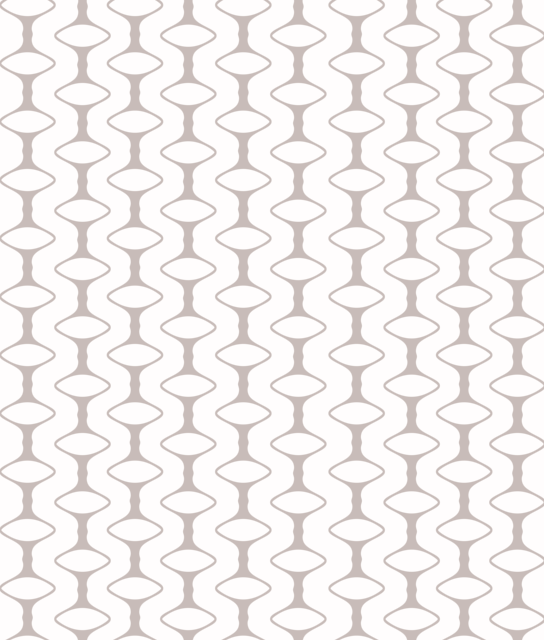
Reproduce this pattern procedurally as a Shadertoy shader.

```glsl
// Lengths are in row units: one bead plus its neck is 1 tall
const float ROWS = 10.971;           // repeats down the canvas
const float FIRST_COLUMN = 0.471;    // centre of the leftmost chain
const float GROUP_WIDTH = 5.643;     // six chains, then the spacing repeats
const int CHAINS = 6;
const float CHAIN_X[CHAINS] = float[](0.0, 0.943, 1.843, 2.757, 3.70, 4.643);
const float EVEN_PHASE = 0.086;      // first bead below the top edge
const float ODD_PHASE = 0.612;

const float BEAD_REACH = 0.484;      // half width at the bead tips
const float BEAD_FLARE = 0.197;      // vertical extent of the bead
const float FLARE_POWER = 2.2;
const float NECK = 0.068;            // half width of the neck
const float KNOT = 0.022;            // swelling halfway along the neck
const float KNOT_HEIGHT = 0.06;
const vec2 HOLE = vec2(0.446, 0.171);
const float TIP_ROUNDING = 0.02;
const float EDGE_SOFTNESS = 0.85;    // in output pixels

const vec3 PAPER = vec3(1.0, 0.993, 0.992);
const vec3 INK = vec3(0.785, 0.738, 0.725);

// Half width of a chain at height y from the bead centre
float chainHalfWidth(float y) {
    float a = abs(y);
    float flare = exp(-pow(a / BEAD_FLARE, FLARE_POWER));
    float k = (a - 0.5) / KNOT_HEIGHT;
    return NECK + KNOT * exp(-k * k) + (BEAD_REACH - NECK) * flare;
}

// Approximate signed distance to the outer contour
float chainDistance(vec2 q) {
    const float STEP = 0.002;
    float slope = (chainHalfWidth(q.y + STEP) - chainHalfWidth(q.y - STEP)) / (2.0 * STEP);
    return (abs(q.x) - chainHalfWidth(q.y)) / sqrt(1.0 + slope * slope);
}

// Approximate signed distance to the parabolic lens with rounded tips
float holeDistance(vec2 q) {
    float roundY = length(vec2(q.y, TIP_ROUNDING));
    float field = q.x * q.x / (HOLE.x * HOLE.x) + (roundY - TIP_ROUNDING) / HOLE.y - 1.0;
    vec2 gradient = vec2(2.0 * q.x / (HOLE.x * HOLE.x), q.y / (HOLE.y * roundY));
    return field / max(length(gradient), 0.01);
}

void mainImage(out vec4 fragColor, in vec2 fragCoord) {
    float unit = ROWS / iResolution.y;
    vec2 p = vec2(fragCoord.x, iResolution.y - fragCoord.y) * unit;

    // Union of the chains, alternate ones shifted by about half a row
    float d = 1e3;
    for (int i = 0; i < CHAINS; i++) {
        float phase = (i % 2 == 0) ? EVEN_PHASE : ODD_PHASE;
        vec2 q = p - vec2(FIRST_COLUMN + CHAIN_X[i], phase);
        q -= vec2(GROUP_WIDTH, 1.0) * round(q / vec2(GROUP_WIDTH, 1.0));
        d = min(d, max(chainDistance(q), -holeDistance(q)));
    }

    float aa = EDGE_SOFTNESS * unit;
    float coverage = 1.0 - smoothstep(-aa, aa, d);
    fragColor = vec4(mix(PAPER, INK, coverage), 1.0);
}
```
